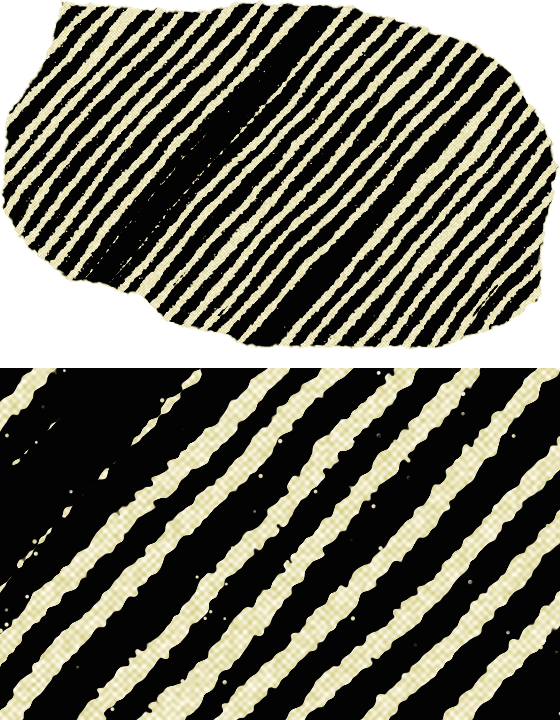
Top, the full canvas; bottom, a detail of the centre.
This pattern is drawn by a Shadertoy shader. Its source:

```glsl
// Ragged cream patch crossed by hand-inked diagonal black and cream stripes.

const vec3 INK = vec3(0.01);
const vec3 CREAM = vec3(0.92, 0.90, 0.74);
const vec3 GROUND = vec3(1.0);

const float ANGLE = 0.86;          // stripe direction, radians
const float PITCH = 0.0505;        // stripe spacing, in canvas heights
const float PHASE = 0.682;         // shift of the stripe set
const float HALF_WIDTH = 0.20;     // cream half width, in pitches
const vec2 WIDE_GAPS = vec2(15.0, 24.0); // stripe indices beside broad ink bands
const float GAP_EXTRA = 0.45;      // added half width of those bands
const float BEND = 0.40;           // slow drift of the whole set
const float WAVE = 0.16;           // shorter waves shared by neighbours
const float WANDER = 0.34;         // drift of each stripe on its own
const float ROUGHNESS = 0.14;      // nibbled stripe edges
const float GRAIN = 0.17;          // weave contrast in the cream
const float FLECK_CELLS = 150.0;   // fleck grid cells per canvas height
const float FLECK_SHARE = 0.02;
const float GROW = 0.005;          // outward growth of the boundary

// Patch boundary, clockwise, in canvas heights
const int CORNERS = 24;
const vec2 OUTLINE[CORNERS] = vec2[CORNERS](
    vec2(.182, .990), vec2(.414, .971), vec2(.559, .963), vec2(.694, .988),
    vec2(1.004, .975), vec2(1.077, .950), vec2(1.325, .880), vec2(1.449, .789),
    vec2(1.553, .617), vec2(1.580, .528), vec2(1.536, .327), vec2(1.528, .161),
    vec2(1.449, .089), vec2(1.242, .019), vec2(.704, .021), vec2(.642, .052),
    vec2(.487, .089), vec2(.398, .168), vec2(.197, .213), vec2(.083, .296),
    vec2(.010, .410), vec2(.025, .679), vec2(.104, .783), vec2(.149, .865));

float hash(vec2 p) {
    return fract(sin(dot(p, vec2(127.1, 311.7))) * 43758.5453);
}

float noise(vec2 p) {
    vec2 i = floor(p), f = fract(p);
    f = f * f * (3.0 - 2.0 * f);
    return mix(mix(hash(i), hash(i + vec2(1, 0)), f.x),
               mix(hash(i + vec2(0, 1)), hash(i + vec2(1, 1)), f.x), f.y);
}

// Signed distance to the patch, negative inside
float patchDistance(vec2 p) {
    float d = 1e3, side = 1.0;
    for (int i = 0, j = CORNERS - 1; i < CORNERS; j = i++) {
        vec2 a = OUTLINE[i], e = OUTLINE[j] - a, w = p - a;
        d = min(d, length(w - e * clamp(dot(w, e) / dot(e, e), 0.0, 1.0)));
        bvec3 c = bvec3(p.y >= a.y, p.y < OUTLINE[j].y, e.x * w.y > e.y * w.x);
        if (all(c) || all(not(c))) side = -side;
    }
    return side * d;
}

// Parts the stripes at a gap; y is positive in the strip kept all ink
vec2 widenGap(float s, float gap, float extra) {
    float t = s - gap;
    return vec2(gap + sign(t) * max(abs(t) - extra, 0.0), extra + 0.2 - abs(t));
}

// Signed distance to the nearest cream stripe in pitches, negative inside
float stripeDistance(float along, float s) {
    float nearest = 1e3;
    for (int k = -1; k <= 1; k++) {
        float id = floor(s) + float(k);
        float drift = noise(vec2(id * 17.3, along * 4.0 + id)) - 0.5;
        float swell = smoothstep(0.78, 0.96, noise(vec2(id * 7.7, along * 3.0)));
        float thickness = 0.09 * (noise(vec2(id * 5.1, along * 14.0)) - 0.5);
        float t = s - id - 0.5 - WANDER * drift;
        float d = abs(t) - HALF_WIDTH - thickness - 0.14 * swell;
        // Thin ink splinter running inside a few stretches
        float splinter = smoothstep(0.85, 0.90, noise(vec2(id * 9.1, along * 4.0 + 3.0)));
        d = max(d, mix(-0.5, 0.06, splinter) - abs(t - 0.07));
        nearest = min(nearest, d);
    }
    return nearest;
}

// Round flecks scattered one to a cell
float flecks(vec2 p, float aa) {
    vec2 q = p * FLECK_CELLS, cell = floor(q);
    vec2 centre = 0.3 + 0.4 * vec2(hash(cell + 3.1), hash(cell + 8.7));
    float r = mix(0.18, 0.32, hash(cell + 5.3));
    float spot = 1.0 - smoothstep(r - aa, r + aa, length(fract(q) - centre));
    return spot * step(1.0 - FLECK_SHARE, hash(cell));
}

void mainImage(out vec4 fragColor, in vec2 fragCoord) {
    float pixel = 1.0 / iResolution.y;
    vec2 p = fragCoord * pixel;

    // Stripe coordinates: length along, and count across
    vec2 dir = vec2(cos(ANGLE), sin(ANGLE));
    float along = dot(p, dir);
    float s = (dot(p, vec2(dir.y, -dir.x)) + PHASE) / PITCH;
    s += BEND * (noise(vec2(along * 3.0, s * 0.16)) - 0.5);
    s += WAVE * (noise(vec2(along * 13.0, s * 0.6)) - 0.5);
    vec2 first = widenGap(s, WIDE_GAPS.x, GAP_EXTRA);
    float taper = mix(1.1, 0.4, smoothstep(0.7, 1.4, along));
    vec2 second = widenGap(first.x, WIDE_GAPS.y, GAP_EXTRA * taper);

    // Ink, with rough edges and flecks close to them
    float d = max(stripeDistance(along, second.x), max(first.y, second.y));
    d += ROUGHNESS * (noise(p * 135.0) - 0.5);
    float aa = 0.6 * pixel / PITCH;
    float ink = smoothstep(-aa, aa, d);
    float nearEdge = 1.0 - smoothstep(0.12, 0.3, abs(d));
    ink *= 1.0 - nearEdge * flecks(p, 0.7 * pixel * FLECK_CELLS);

    // Torn boundary, where the ink fades before the cream ends
    float edge = patchDistance(p) - GROW + 0.012 * (noise(p * 42.0) - 0.5)
               + 0.006 * (noise(p * 110.0 + 9.0) - 0.5);
    ink *= 1.0 - smoothstep(-0.006, 0.0, edge);
    float inside = 1.0 - smoothstep(-pixel, pixel, edge - 0.001);

    // Fine weave in the cream
    vec2 thread = sin(p * 690.0);
    float weave = GRAIN * (0.5 * thread.x * thread.y + noise(p * 240.0) - 0.5);
    vec3 cream = CREAM + weave * vec3(0.6, 0.6, 1.4);

    vec3 color = mix(GROUND, mix(cream, INK, ink), inside);
    fragColor = vec4(color, 1.0);
}
```
